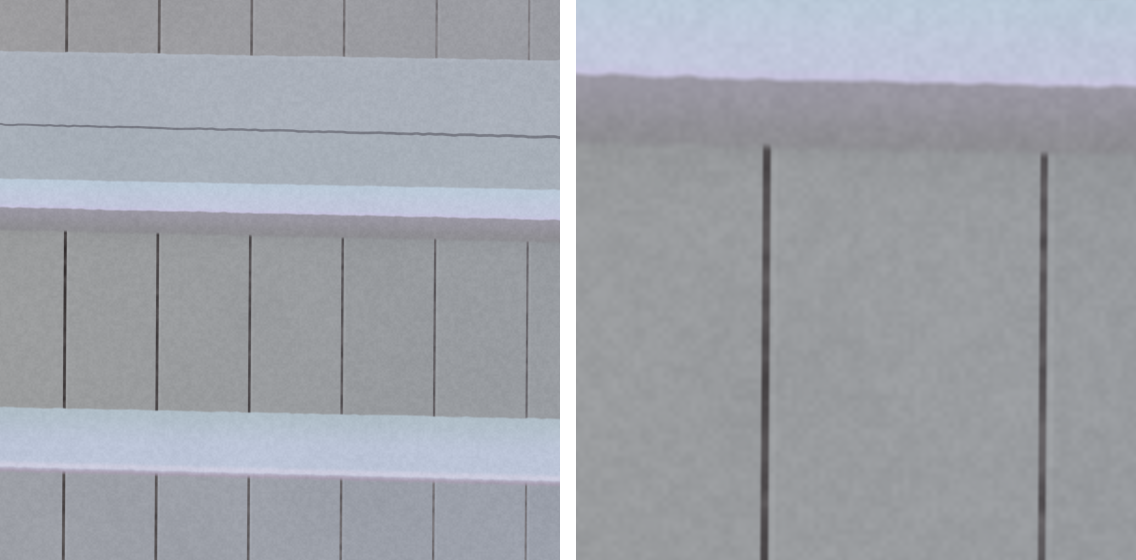
Left, the full canvas; right, a detail of the centre.
This texture is drawn by a Shadertoy shader. Its source:

```glsl
// Pale painted vertical boards crossed by slightly tilted horizontal trim rails.

const float BOARD_PITCH = 0.1651;
const float FIRST_GROOVE = 0.1195;

// Integer hash of a lattice cell, 0 to 1
float hash(ivec2 cell) {
    uvec2 q = uvec2(cell + 4096) * uvec2(1597u, 3571u);
    uint n = (q.x ^ q.y) * 747796405u + 2891336u;
    n = ((n >> ((n >> 28u) + 4u)) ^ n) * 277803u;
    n = (n >> 15u) ^ n;
    return float(n & 65535u) / 65535.0;
}

// Smooth value noise
float noise(vec2 p) {
    ivec2 i = ivec2(floor(p));
    vec2 f = fract(p);
    f = f * f * (3.0 - 2.0 * f);
    float low = mix(hash(i), hash(i + ivec2(1, 0)), f.x);
    float high = mix(hash(i + ivec2(0, 1)), hash(i + ivec2(1, 1)), f.x);
    return mix(low, high, f.y);
}

// Signed depth below a tilted horizontal edge
float below(vec2 p, float top, float tilt) {
    return p.y - top - tilt * p.x;
}

// Soft coverage of the side where d is positive
float cover(float d, float soft) {
    return smoothstep(-soft, soft, d);
}

// Soft line of a given half width
float stroke(float d, float halfWidth, float soft) {
    return 1.0 - smoothstep(halfWidth - soft, halfWidth + soft, abs(d));
}

// Wall of boards: warm to cool tint, and grooves that fade to the right
vec3 boards(vec2 p, vec3 paint, float grooveLight, float soft) {
    vec3 col = paint + vec3(-0.008, 0.0, 0.016) * (p.x - 0.5);
    float u = (p.x - FIRST_GROOVE + 0.0065 * p.y) / BOARD_PITCH;
    float id = floor(u + 0.5);
    float d = (u - id) * BOARD_PITCH;
    col += 0.008 * (hash(ivec2(int(floor(u)), 7)) - 0.5);

    float halfWidth = mix(0.0026, 0.0018, p.x);
    float wear = noise(vec2(id * 5.3, p.y * 90.0)) - 0.5;
    vec3 groove = mix(vec3(0.23, 0.21, 0.21), vec3(0.43, 0.42, 0.44), p.x);
    groove += grooveLight + 0.10 * wear;
    col += 0.02 * stroke(d - 0.005, 0.0015, soft);
    return mix(col, groove, stroke(d, halfWidth, soft));
}

void mainImage(out vec4 fragColor, in vec2 fragCoord) {
    vec2 p = fragCoord / iResolution.xy;
    p.y = 1.0 - p.y; // measure downward from the top
    float soft = max(0.0013, 0.8 / iResolution.y);

    // Slightly wobbly paint edges
    vec2 q = p + vec2(0.0, 0.002 * (noise(p * vec2(90.0, 8.0)) - 0.5));
    float railTop = below(q, 0.091, 0.017);
    float seam = below(q, 0.222, 0.023);
    float lipTop = below(q, 0.319, 0.020);
    float lipEnd = below(q, 0.370, 0.023);
    float shadowEnd = below(q, 0.411, 0.022);
    float ledgeTop = below(q, 0.727, 0.021);
    float ledgeEnd = below(q, 0.838, 0.026);

    // Top row of boards
    vec3 col = boards(p, vec3(0.61, 0.612, 0.63), 0.10, soft);

    // Flat upper rail with a thin seam
    vec3 rail = mix(vec3(0.665, 0.69, 0.73), vec3(0.655, 0.685, 0.722), cover(seam, soft));
    rail += 0.015 * stroke(railTop, 0.006, 0.004);
    float seamWidth = mix(0.0018, 0.0026, p.x);
    rail = mix(rail, vec3(0.47, 0.48, 0.52), stroke(seam, seamWidth, soft));
    col = mix(col, rail, cover(railTop, soft * 1.5));

    // Bright lip, cool at its top and pinkish at its lower edge
    vec3 lip = mix(vec3(0.73, 0.79, 0.85), vec3(0.755, 0.78, 0.86), cover(lipTop - 0.02, 0.02));
    lip += vec3(0.02, -0.015, 0.01) * stroke(lipEnd, 0.005, 0.004);
    col = mix(col, lip, cover(lipTop, soft * 1.8));

    // Shaded underside, then the middle row of boards
    vec3 shade = mix(vec3(0.60, 0.59, 0.635), vec3(0.555, 0.552, 0.572), smoothstep(0.0, 0.04, lipEnd));
    col = mix(col, shade, cover(lipEnd, soft * 1.8));
    vec3 middle = boards(p, vec3(0.60, 0.61, 0.622), 0.0, soft);
    middle -= 0.025 * exp(-max(shadowEnd, 0.0) * 60.0);
    col = mix(col, middle, cover(shadowEnd, soft * 2.5));

    // Lower ledge, brightening toward a pale rounded edge
    float fall = clamp(ledgeTop / 0.11, 0.0, 1.0);
    vec3 ledge = mix(vec3(0.69, 0.745, 0.785), vec3(0.735, 0.77, 0.845), smoothstep(0.0, 0.6, fall));
    ledge = mix(ledge, vec3(0.80, 0.80, 0.87), stroke(ledgeEnd + 0.009, 0.005, 0.005));
    col = mix(col, ledge, cover(ledgeTop, soft * 1.8));

    // Bottom row of boards under a mauve fringe
    vec3 bottom = boards(p, vec3(0.61, 0.625, 0.66), 0.06, soft);
    col = mix(col, bottom, cover(ledgeEnd, soft * 1.8));
    col = mix(col, vec3(0.66, 0.61, 0.69), 0.7 * stroke(ledgeEnd, 0.004, 0.003));

    // Broad blotches and fine grain
    col += 0.014 * (noise(p * 9.0) - 0.5);
    col += 0.022 * (noise(p * 130.0) - 0.5);
    col += 0.025 * (noise(p * 300.0 + 31.0) - 0.5);
    fragColor = vec4(clamp(col, 0.0, 1.0), 1.0);
}
```
